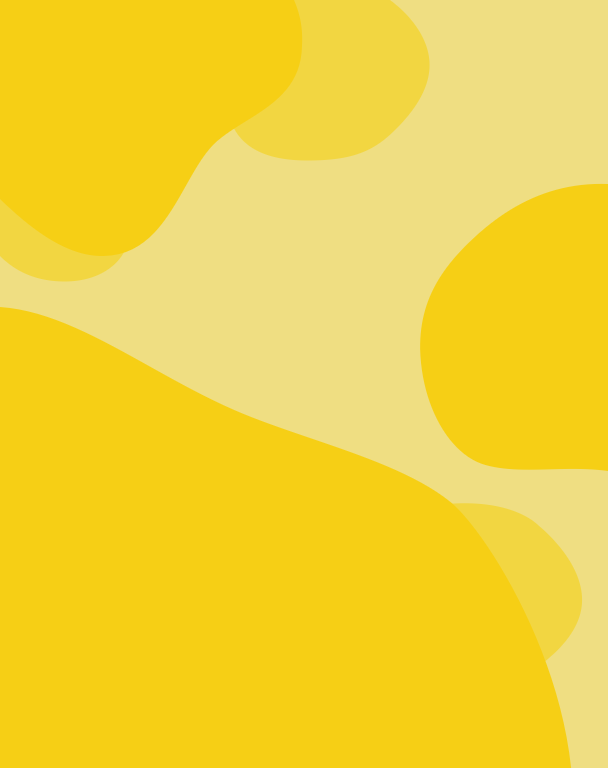
A Shadertoy shader for this background:

```glsl
const vec2 CANVAS = vec2(61.0, 76.8);  // canvas size in drawing units
const vec3 SAND = vec3(0.937, 0.871, 0.510);
const vec3 HONEY = vec3(0.950, 0.840, 0.255);
const vec3 YELLOW = vec3(0.965, 0.812, 0.084);
const int CURVE_STEPS = 24;
const float EDGE_WIDTH = 1.0;          // edge softness in output samples

// Outline state: the shaded point, the pen, and what the outline has covered
vec2 point, pen, startPoint;
float nearestSq;
bool inside;

void moveTo(float x, float y) {
    pen = startPoint = vec2(x, y);
    nearestSq = 1e6;
    inside = false;
}

// Adds one straight edge: squared distance and even-odd crossing
void edgeTo(vec2 end) {
    vec2 edge = end - pen;
    vec2 toPoint = point - pen;
    float along = clamp(dot(toPoint, edge) / max(dot(edge, edge), 1e-6), 0.0, 1.0);
    vec2 gap = toPoint - edge * along;
    nearestSq = min(nearestSq, dot(gap, gap));
    if ((pen.y > point.y) != (end.y > point.y)) {
        float crossing = pen.x + edge.x * toPoint.y / edge.y;
        if (point.x < crossing) inside = !inside;
    }
    pen = end;
}

void lineTo(float x, float y) {
    edgeTo(vec2(x, y));
}

// Adds a cubic Bezier curve from the pen
void curveTo(float bx, float by, float cx, float cy, float dx, float dy) {
    vec2 a = pen, b = vec2(bx, by), c = vec2(cx, cy), d = vec2(dx, dy);
    for (int i = 1; i <= CURVE_STEPS; i++) {
        float t = float(i) / float(CURVE_STEPS);
        float s = 1.0 - t;
        edgeTo(s * s * s * a + 3.0 * s * t * (s * b + t * c) + t * t * t * d);
    }
}

// Closes the outline and paints its interior
void fillShape(inout vec3 color, vec3 paint) {
    edgeTo(startPoint);
    float signedDistance = sqrt(nearestSq) * (inside ? -1.0 : 1.0);
    float sampleSize = EDGE_WIDTH * CANVAS.y / iResolution.y;
    color = mix(color, paint, clamp(0.5 - signedDistance / sampleSize, 0.0, 1.0));
}

// Softer blobs that peek out from behind the bright ones
void paintBackBlobs(inout vec3 color) {
    // Top
    moveTo(39.0, 76.9);
    curveTo(41.6, 75.0, 43.1, 72.6, 43.1, 70.3);
    curveTo(43.1, 67.8, 41.4, 65.4, 39.1, 63.3);
    curveTo(36.9, 61.3, 34.5, 60.75, 30.8, 60.75);
    curveTo(26.6, 60.75, 24.4, 62.1, 23.4, 64.1);
    lineTo(20.0, 70.8);
    lineTo(20.0, 82.0);
    lineTo(33.0, 82.0);
    fillShape(color, HONEY);

    // Left
    moveTo(0.0, 51.2);
    curveTo(1.8, 49.4, 4.0, 48.65, 6.5, 48.65);
    curveTo(9.3, 48.65, 11.4, 49.8, 12.4, 51.5);
    lineTo(13.5, 54.8);
    lineTo(-5.0, 62.0);
    lineTo(-5.0, 56.3);
    fillShape(color, HONEY);

    // Lower right
    moveTo(44.8, 26.4);
    curveTo(48.5, 26.7, 51.5, 26.1, 53.5, 24.7);
    curveTo(56.6, 22.2, 58.4, 19.4, 58.4, 16.8);
    curveTo(58.4, 14.6, 57.0, 12.5, 54.6, 10.6);
    lineTo(50.0, 11.8);
    lineTo(43.0, 22.8);
    fillShape(color, HONEY);
}

void paintFrontBlobs(inout vec3 color) {
    // Top left
    moveTo(29.5, 76.8);
    curveTo(30.1, 75.4, 30.4, 74.0, 30.3, 72.2);
    curveTo(30.2, 66.6, 24.8, 65.3, 21.8, 62.7);
    curveTo(18.3, 59.7, 17.0, 51.3, 10.4, 51.2);
    curveTo(6.8, 51.1, 3.2, 53.8, 0.0, 56.9);
    lineTo(-5.0, 61.8);
    lineTo(-5.0, 82.0);
    lineTo(27.5, 82.0);
    fillShape(color, YELLOW);

    // Right
    moveTo(61.0, 58.4);
    curveTo(55.5, 58.6, 51.0, 56.4, 47.0, 52.5);
    curveTo(43.7, 49.3, 42.1, 46.1, 42.15, 41.9);
    curveTo(42.3, 36.2, 45.1, 31.3, 48.7, 30.3);
    curveTo(52.3, 29.3, 56.6, 30.3, 61.0, 29.7);
    lineTo(66.0, 29.0);
    lineTo(66.0, 58.2);
    fillShape(color, YELLOW);

    // Large hill
    moveTo(0.0, 46.1);
    curveTo(7.5, 45.6, 15.0, 39.5, 23.5, 35.8);
    curveTo(30.3, 32.85, 40.0, 30.8, 45.2, 26.6);
    curveTo(48.5, 23.9, 56.0, 12.3, 57.3, 0.0);
    lineTo(57.8, -5.0);
    lineTo(-5.0, -5.0);
    lineTo(-5.0, 46.4);
    fillShape(color, YELLOW);
}

void mainImage(out vec4 fragColor, in vec2 fragCoord) {
    point = fragCoord / iResolution.xy * CANVAS;
    vec3 color = SAND;
    paintBackBlobs(color);
    paintFrontBlobs(color);
    fragColor = vec4(color, 1.0);
}
```
